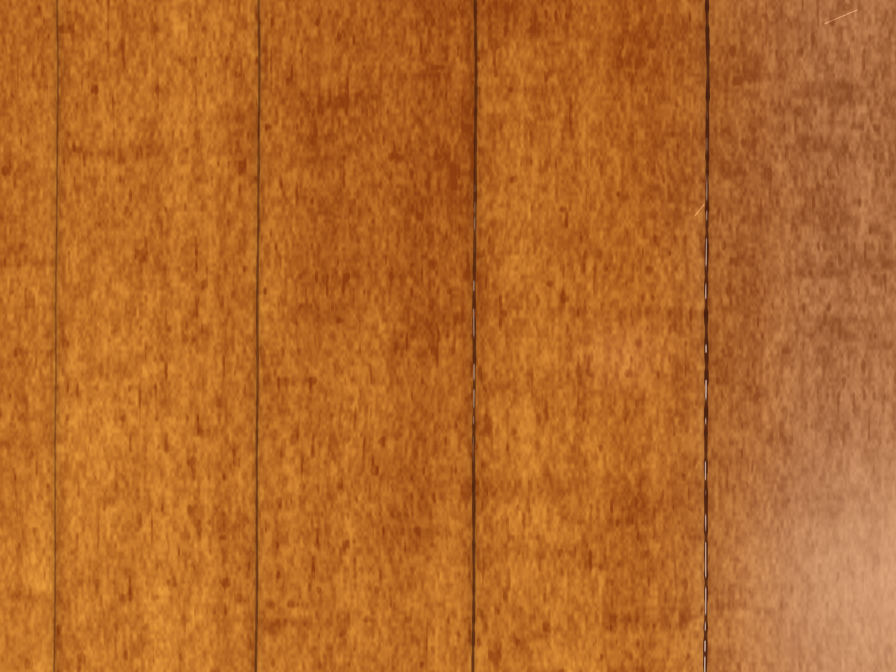
Reproduce this texture procedurally as a Shadertoy shader.

```glsl
float hash(vec2 p) {
    vec3 q = fract(p.xyx * vec3(0.1031, 0.1030, 0.0973));
    q += dot(q, q.yzx + 33.33);
    return fract((q.x + q.y) * q.z);
}

float noise(vec2 p) {
    vec2 i = floor(p), f = fract(p);
    f = f * f * (3.0 - 2.0 * f);
    return mix(mix(hash(i), hash(i + vec2(1, 0)), f.x),
               mix(hash(i + vec2(0, 1)), hash(i + vec2(1, 1)), f.x), f.y);
}

float fbm(vec2 p) {
    float sum = 0.0, gain = 0.5;
    for (int i = 0; i < 5; i++) {
        sum += gain * noise(p);
        p = mat2(1.6, 1.2, -1.2, 1.6) * p + 7.3;
        gain *= 0.5;
    }
    return sum;
}

float segmentDistance(vec2 p, vec2 a, vec2 b) {
    vec2 pa = p - a, ba = b - a;
    return length(pa - ba * clamp(dot(pa, ba) / dot(ba, ba), 0.0, 1.0));
}

// Boards widen slowly to the right
float seamX(float k) {
    return 0.0625 + 0.2165 * k + 0.0085 * k * k;
}

float boardAt(float x) {
    return floor((sqrt(0.04687 + 0.034 * (x - 0.0625)) - 0.2165) / 0.017);
}

// Stained wood tone: 0 is dark, 1 is light
float woodTone(vec2 p, vec2 uv, float board) {
    vec2 q = p + board * vec2(3.7, 11.3);
    float tone = 0.59 - 0.30 * uv.y - 0.10 * smoothstep(0.1, 0.5, uv.x);
    tone += 0.12 * (hash(vec2(board + 5.0, 2.0)) - 0.5);

    // Cloudy stain, long streaks and cross bands
    tone += 0.55 * (fbm(q * vec2(5.0, 3.5)) - 0.48);
    tone += 0.20 * (noise(q * vec2(45.0, 2.0)) - 0.5);
    tone -= 0.20 * smoothstep(0.55, 0.8, fbm(q * vec2(6.0, 22.0)));

    // Fine fibres and short dark pores
    float bend = 0.01 * noise(q * 7.0);
    vec2 fibre = q + vec2(bend, 0.0);
    tone += 0.42 * (noise(fibre * vec2(190.0, 75.0)) - 0.5);
    tone += 0.28 * (noise(fibre * vec2(290.0, 170.0) + 40.0) - 0.5);
    tone += 0.16 * (noise(fibre * vec2(90.0, 25.0) + 9.0) - 0.5);
    tone -= 0.30 * smoothstep(0.78, 0.95, noise(fibre * vec2(130.0, 45.0) + 70.0));
    return tone;
}

void mainImage(out vec4 fragColor, in vec2 fragCoord) {
    vec2 uv = fragCoord / iResolution.xy;
    vec2 p = fragCoord / iResolution.y;
    float aspect = iResolution.x / iResolution.y;
    float pixel = 1.0 / iResolution.y;

    // Slight lean and waver of the seams
    float lean = 0.004 * (uv.y - 0.5) * (1.0 - 0.5 * uv.x);
    float waver = 0.0016 * (noise(vec2(uv.y * 9.0, 3.0)) - 0.5);
    float x = uv.x - lean - waver;
    float board = boardAt(x);
    float tone = clamp(woodTone(p, uv, board), -0.15, 1.2);

    // Amber boards, greyed by daylight on the right
    vec3 amber = mix(vec3(0.61, 0.30, 0.085), vec3(0.92, 0.62, 0.24), tone);
    vec3 greyed = mix(vec3(0.60, 0.35, 0.19), vec3(0.89, 0.64, 0.43), tone);
    float daylight = smoothstep(0.68, 0.95, uv.x + 0.08 * (fbm(p * 4.0) - 0.5));
    vec3 color = mix(amber, greyed, daylight);

    // Soft reflections near the lower right
    vec2 glow = (uv - vec2(1.0, 0.13)) * vec2(6.5, 4.5);
    color = mix(color, vec3(0.91, 0.71, 0.57), 0.55 * exp(-dot(glow, glow)));
    vec2 spot = (uv - vec2(0.695, 0.47)) * vec2(22.0, 20.0);
    color += vec3(0.05, 0.05, 0.06) * exp(-dot(spot, spot));

    // Seams, deeper and more chipped toward the right
    for (int i = 0; i < 4; i++) {
        float k = float(i);
        float offset = (x - seamX(k)) * aspect;
        float rough = noise(vec2(uv.y * 90.0, k * 17.0));
        float halfWidth = 0.0009 + 0.0005 * k * (0.4 + rough);
        float line = 1.0 - smoothstep(halfWidth - pixel * 0.5, halfWidth + pixel, abs(offset));
        float depth = mix(0.38, 0.9, k / 3.0) * (0.75 + 0.25 * rough);
        color *= 1.0 - 0.12 * exp(-abs(offset) * 180.0);
        color = mix(color, vec3(0.25, 0.10, 0.05), line * depth);

        // Pale glints along the open joints
        float reach = k > 2.5 ? smoothstep(0.95, 0.5, uv.y)
                              : 0.6 * smoothstep(0.25, 0.1, abs(uv.y - 0.52));
        float chips = smoothstep(0.42, 0.7, noise(vec2(uv.y * 75.0, k * 5.0 + 2.0)));
        float edge = 1.0 - smoothstep(0.0004, 0.0004 + pixel, abs(offset + 0.0006));
        color = mix(color, vec3(0.83, 0.73, 0.68), edge * chips * reach * step(1.5, k) * 0.8);
    }

    // Faint hairline scratches
    float scratch = min(segmentDistance(p, vec2(1.228, 0.965), vec2(1.275, 0.985)),
                        segmentDistance(p, vec2(1.035, 0.68), vec2(1.047, 0.695)));
    color += 0.16 * (1.0 - smoothstep(0.0003, 0.0003 + pixel, scratch));

    fragColor = vec4(clamp(color, 0.0, 1.0), 1.0);
}
```
